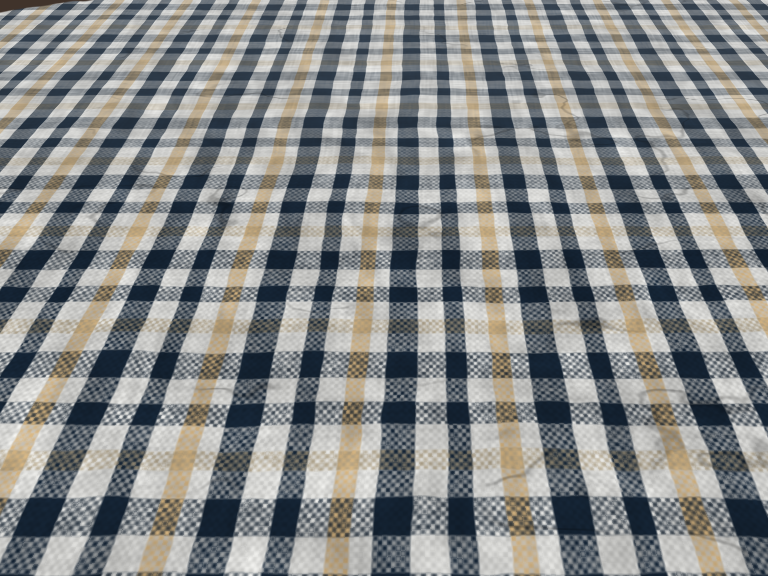
A Shadertoy shader for this texture:

```glsl
// Wrinkled cotton plaid in cream, navy and tan, receding toward a far edge.

const vec3 CREAM = vec3(0.79, 0.79, 0.78);
const vec3 NAVY = vec3(0.075, 0.13, 0.19);
const vec3 WARP_TAN = vec3(0.70, 0.57, 0.37);
const vec3 WEFT_TAN = vec3(0.67, 0.60, 0.47);
const vec3 TABLE = vec3(0.25, 0.20, 0.17);

// Perspective of the cloth, in canvas heights measured from the top
const float VANISH_X = 0.736;
const float HORIZON = 0.557;     // height of the horizon above the canvas
const float REPEAT_WIDTH = 0.212;
const float REPEAT_DEPTH = 6.545;

// Stripe center and half width, in repeats: wide navy, narrow navy, tan
const vec3 WARP_CENTER = vec3(-0.16, 0.22, 0.54);
const vec3 WARP_HALF = vec3(0.107, 0.073, 0.066);
const vec3 WEFT_CENTER = vec3(0.50, 0.135, 0.83);
const vec3 WEFT_HALF = vec3(0.105, 0.076, 0.062);

const float WARP_SHARE = 0.62;   // how much the warp covers the weft
const float THREADS = 38.0;      // threads per repeat
const float WOBBLE = 0.055;      // drift of the stripes
const float WEAVE_GRAIN = 0.30;
const float WRINKLE = 0.16;
const float GLARE = 0.16;

float hash(vec2 p) {
    vec3 q = fract(vec3(p.xyx) * 0.1031);
    q += dot(q, q.yzx + 33.33);
    return fract((q.x + q.y) * q.z);
}

float noise(vec2 p) {
    vec2 i = floor(p), f = fract(p);
    f = f * f * (3.0 - 2.0 * f);
    return mix(mix(hash(i), hash(i + vec2(1, 0)), f.x),
               mix(hash(i + vec2(0, 1)), hash(i + vec2(1, 1)), f.x), f.y);
}

float fbm(vec2 p) {
    float sum = 0.0, amp = 0.5;
    for (int i = 0; i < 4; i++) {
        sum += amp * noise(p);
        p = p * 2.03 + 17.0;
        amp *= 0.5;
    }
    return sum;
}

// Colour of the threads along one direction
vec3 threadColor(float t, vec3 center, vec3 halfWidth, vec3 tanColor, float blur) {
    vec3 d = abs(fract(t - center + 0.5) - 0.5);
    vec3 band = 1.0 - smoothstep(halfWidth - blur, halfWidth + blur, d);
    vec3 color = mix(CREAM, tanColor, band.z * 0.85);
    return mix(color, NAVY, max(band.x, band.y));
}

void mainImage(out vec4 fragColor, in vec2 fragCoord) {
    vec2 p = fragCoord / iResolution.y;
    float down = 1.0 - p.y;
    float depth = down + HORIZON;

    // Cloth coordinates, counted in repeats
    vec2 cloth = vec2((p.x - VANISH_X) / (REPEAT_WIDTH * depth), REPEAT_DEPTH / depth);
    vec2 footprint = vec2(1.0 / (REPEAT_WIDTH * depth),
                          REPEAT_DEPTH / (depth * depth)) / iResolution.y;
    vec2 drift = vec2(fbm(cloth * 1.4), fbm(cloth * 1.4 + 41.0)) - 0.47;
    vec2 uv = cloth + WOBBLE * drift;
    uv += 0.012 * (vec2(noise(cloth * 9.0), noise(cloth * 9.0 + 23.0)) - 0.5);

    // Striped warp and weft
    vec2 blur = max(footprint * 0.8, vec2(0.009));
    vec3 warp = threadColor(uv.x, WARP_CENTER, WARP_HALF, WARP_TAN, blur.x);
    vec3 weft = threadColor(uv.y, WEFT_CENTER, WEFT_HALF, WEFT_TAN, blur.y);

    // Over-under weave with slubs, fading where threads become too fine
    vec2 thread = uv * THREADS;
    vec2 wave = sin(thread * 3.14159);
    float visible = 1.0 - smoothstep(0.25, 0.85, max(footprint.x, footprint.y) * THREADS);
    float weave = wave.x * wave.y + 0.7 * (hash(floor(thread) + 200.0) - 0.5);
    float slub = noise(uv * vec2(46.0, 5.0)) + noise(uv * vec2(5.0, 46.0) + 9.0) - 1.0;
    float share = WARP_SHARE + WEAVE_GRAIN * weave * visible + 0.10 * slub;
    vec3 color = mix(weft, warp, clamp(share, 0.0, 1.0));
    color *= 1.0 + 0.07 * slub + 0.05 * weave * visible;

    // Soft wrinkles and a few thin creases
    vec2 fold = cloth * vec2(3.2, 2.4) + 2.0 * drift;
    float slope = fbm(fold + vec2(0.12, 0.18)) - fbm(fold - vec2(0.12, 0.18));
    float ridge = abs(fbm(cloth * vec2(0.9, 1.6) + 7.0) - 0.48);
    float crease = (1.0 - smoothstep(0.0, 0.022, ridge)) * smoothstep(0.5, 0.75, noise(cloth * 1.7));
    color *= 1.0 + WRINKLE * (2.0 * slope + fbm(cloth * 2.1 + 60.0) - 0.47) - 0.20 * crease;

    // Pale glare with distance, then the table past the far left corner
    float far = 1.0 - smoothstep(0.0, 0.45, down);
    color = mix(color, vec3(0.84, 0.85, 0.86), GLARE * far);
    float corner = 0.018 - 0.13 * p.x + 0.004 * noise(p * 40.0);
    float edge = 1.0 / iResolution.y;
    color = mix(color, TABLE, 1.0 - smoothstep(corner - edge, corner + edge, down));

    fragColor = vec4(clamp(color, 0.0, 1.0), 1.0);
}
```
